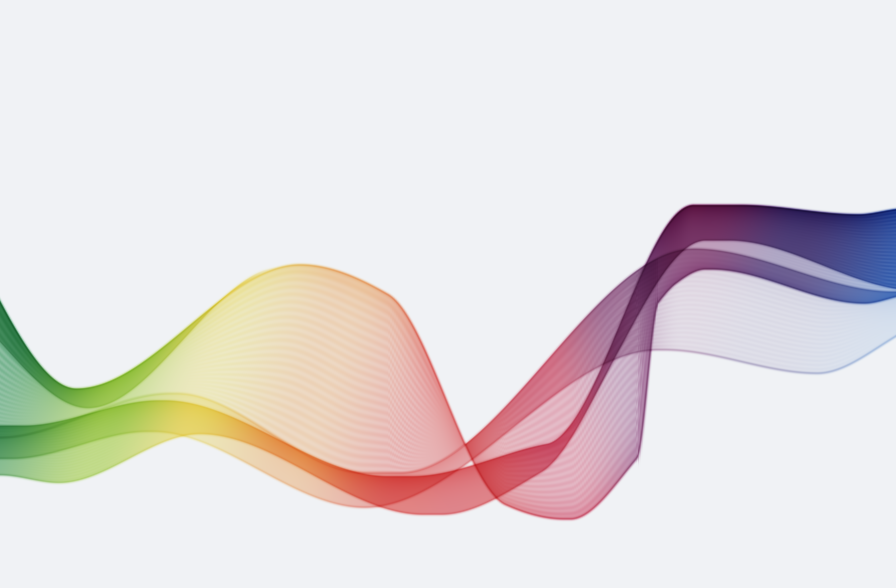
Reproduce this background procedurally as a Shadertoy shader.

```glsl
// Translucent rainbow ribbons sweeping across a pale page.
// Wave curves are sums of smooth swells; each pair of curves bounds a veil
// of ink, multiplied over the page, with glowing rims and fine strands.

#define PAGE vec3(0.94, 0.95, 0.96)
#define RIM_WIDTH 0.24
#define RIM_INK 0.42
#define GLOW_WIDTH 2.6
#define STRANDS 22.0
#define STRAND_INK 0.12

// Smooth step from a to b with height h
float swell(float x, float a, float b, float h) {
    return h * smoothstep(a, b, x);
}

// Wave heights, in percent of the canvas height
float domeWave(float x) {
    return 77.3 - swell(x, -20., 13., 43.4) + swell(x, 13., 51., 21.1)
         - swell(x, 51., 96., 19.5) - swell(x, 66., 86., 23.8)
         + swell(x, 97., 115., 15.) + swell(x, 108.3, 112., 22.)
         + swell(x, 109., 120., 5.5) - swell(x, 121., 147., 5.8)
         + swell(x, 147., 155., 1.5);
}
float innerWave(float x) {
    return 52. - swell(x, -14., 15., 21.4) + swell(x, 15., 48., 24.);
}
float crossWave(float x) {
    return 25.6 + swell(x, 0., 29., 7.5) - swell(x, 30., 62., 13.5)
         + swell(x, 68., 118., 38.1) - swell(x, 118., 152., 7.3);
}
float lowWave(float x) {
    return 22. + swell(x, 2., 25., 4.6) - swell(x, 26., 62., 12.9)
         + swell(x, 62., 112., 26.8) - swell(x, 113., 139., 4.)
         + swell(x, 139., 160., 9.);
}
float baseWave(float x) {
    return 19.2 - swell(x, 0., 10., 1.3) + swell(x, 10., 34., 8.3)
         - swell(x, 34., 72., 13.7) + swell(x, 75., 105., 12.)
         + swell(x, 92., 120., 34.6) - swell(x, 124., 156., 8.5);
}
float crestWave(float x) {
    return 27.6 + swell(x, 4., 27., 4.3) - swell(x, 28., 66., 12.9)
         + swell(x, 70., 98., 6.) + swell(x, 93., 118., 40.1)
         - swell(x, 126., 146., 1.6) + swell(x, 146., 154., 1.);
}

// Spectrum along the ribbons, leaning with height
vec3 inkColour(vec2 p) {
    float middle = smoothstep(74., 86., p.x) * (1. - smoothstep(106., 120., p.x));
    float s = p.x + mix(0.35 * (38. - p.y), 0.25 * (p.y - 17.), middle);
    vec3 c = mix(vec3(.02, .5, .2), vec3(.6, .8, .1), smoothstep(0., 22., s));
    c = mix(c, vec3(.95, .85, .2), smoothstep(22., 36., s));
    c = mix(c, vec3(.95, .55, .15), smoothstep(36., 55., s));
    c = mix(c, vec3(.88, .10, .08), smoothstep(55., 76., s));
    c = mix(c, vec3(.80, .05, .22), smoothstep(76., 98., s));
    c = mix(c, vec3(.45, .05, .35), smoothstep(98., 112., s));
    c = mix(c, vec3(.22, .12, .45), smoothstep(112., 128., s));
    return mix(c, vec3(.05, .35, .75), smoothstep(128., 152., s));
}

// Height above a wave turned into an approximate distance
float waveDistance(float h, float pixel) {
    return h * pixel / max(length(vec2(dFdx(h), dFdy(h))), 1e-4);
}

// Ink density of the veil between two waves; the first edge glows
float veil(float a, float b, float fill, float glow, float pixel) {
    float u = smoothstep(-pixel, pixel, a);
    float l = smoothstep(-pixel, pixel, b);
    float inside = u * (1. - l) + l * (1. - u);
    float span = abs(a) + abs(b) + 1e-3;
    float fineness = smoothstep(2., 5., span / (STRANDS * pixel));
    float strand = cos(6.2832 * STRANDS * abs(a) / span) * fineness;
    float ink = fill * (1. + STRAND_INK * strand) + glow * exp(-abs(a) / GLOW_WIDTH);
    return clamp(inside * ink, 0., 1.);
}

float rim(float d) {
    return RIM_INK * exp(-d * d / (RIM_WIDTH * RIM_WIDTH));
}

void mainImage(out vec4 fragColor, in vec2 fragCoord) {
    float pixel = 100. / iResolution.y;
    vec2 p = fragCoord * pixel;
    float x = p.x;

    float dome = waveDistance(p.y - domeWave(x), pixel);
    float inner = waveDistance(p.y - innerWave(x), pixel);
    float crossing = waveDistance(p.y - crossWave(x), pixel);
    float low = waveDistance(p.y - lowWave(x), pixel);
    float base = waveDistance(p.y - baseWave(x), pixel);
    float crest = waveDistance(p.y - crestWave(x), pixel);

    // Where the local veils appear
    float left = 1. - smoothstep(8., 34., x);
    float bandFade = 1. - smoothstep(40., 48., x);
    float right = smoothstep(106., 116., x);
    float bodyFill = 0.27 + 0.16 * left + 0.22 * right;

    // Veils, multiplied over the page
    vec3 ink = inkColour(p);
    vec3 c = PAGE;
    c *= mix(vec3(1), ink, veil(dome, crossing, bodyFill, 0.22, pixel));
    c *= mix(vec3(1), ink, veil(dome, inner, 0.45, 0.15, pixel) * bandFade);
    c *= mix(vec3(1), ink, veil(crossing, low, mix(0.3, 0.1, right), 0.16, pixel));
    c *= mix(vec3(1), ink, veil(crest, base, 0.48 + 0.2 * right, 0.2, pixel));
    c *= mix(vec3(1), ink, veil(crest, crossing, 0.34, 0.3, pixel) * right);

    // Rims along every wave
    float rims = rim(dome) + rim(inner) * bandFade * 0.5 + rim(crossing) * 0.6
               + rim(low) * 0.6 + rim(base) * 0.7 + rim(crest) * (0.6 + right);
    c *= mix(vec3(1), ink, min(rims, 1.));
    fragColor = vec4(c, 1.);
}
```
